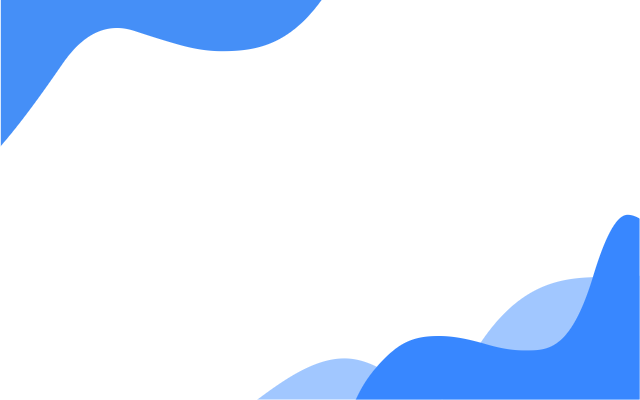
Write a Shadertoy shader that draws this background.

```glsl
// Flat white backdrop with blue waves in two opposite corners.
// Each outline is a smooth height curve of cubic Hermite spans;
// the area above or below it is filled with a soft one-pixel edge.

#define PAPER      vec3(1.0, 1.0, 1.0)
#define TOP_BLUE   vec3(0.27, 0.56, 0.97)
#define RIDGE_BLUE vec3(0.22, 0.53, 1.00)
#define HILL_BLUE  vec3(0.63, 0.78, 1.00)
#define CANVAS     vec2(1.6, 1.0)
#define TRIM_LOW   vec2(0.002, 0.0012)
#define TRIM_RIGHT 1.599

// A knot holds x, height and slope. The curve runs straight outside its ends.
float tangentLine(float x, vec3 knot) {
    return knot.y + knot.z * (x - knot.x);
}

// Extends the curve from the pen knot to the next one.
void curveTo(inout float height, inout vec3 pen, float x, vec3 next) {
    if (x >= pen.x) {
        float span = next.x - pen.x;
        float t = (x - pen.x) / span;
        float s = 1.0 - t;
        float inside = s * s * ((1.0 + 2.0 * t) * pen.y + t * span * pen.z)
                     + t * t * ((3.0 - 2.0 * t) * next.y - s * span * next.z);
        height = t < 1.0 ? inside : tangentLine(x, next);
    }
    pen = next;
}

float topWave(float x) {
    vec3 pen = vec3(0.002, 0.635, 1.15);
    float h = tangentLine(x, pen);
    curveTo(h, pen, x, vec3(0.156, 0.840, 1.45));
    curveTo(h, pen, x, vec3(0.293, 0.930, 0.0));
    curveTo(h, pen, x, vec3(0.338, 0.922, -0.33));
    curveTo(h, pen, x, vec3(0.448, 0.888, -0.28));
    curveTo(h, pen, x, vec3(0.554, 0.872, 0.0));
    curveTo(h, pen, x, vec3(0.804, 1.000, 1.38));
    return h;
}

float ridge(float x) {
    vec3 pen = vec3(0.889, 0.000, 2.20);
    float h = tangentLine(x, pen);
    curveTo(h, pen, x, vec3(0.942, 0.083, 1.15));
    curveTo(h, pen, x, vec3(0.990, 0.129, 0.75));
    curveTo(h, pen, x, vec3(1.098, 0.160, 0.0));
    curveTo(h, pen, x, vec3(1.217, 0.139, -0.29));
    curveTo(h, pen, x, vec3(1.310, 0.124, 0.0));
    curveTo(h, pen, x, vec3(1.483, 0.310, 3.30));
    curveTo(h, pen, x, vec3(1.569, 0.463, 0.0));
    curveTo(h, pen, x, vec3(1.600, 0.453, -0.60));
    return h;
}

float leftHill(float x) {
    vec3 pen = vec3(0.642, 0.000, 0.75);
    float h = tangentLine(x, pen);
    curveTo(h, pen, x, vec3(0.861, 0.104, 0.0));
    curveTo(h, pen, x, vec3(0.942, 0.083, -0.50));
    return h;
}

float rightHill(float x) {
    vec3 pen = vec3(1.202, 0.144, 1.48);
    float h = tangentLine(x, pen);
    curveTo(h, pen, x, vec3(1.482, 0.307, 0.03));
    return h;
}

// Coverage of the positive side of a field, one pixel soft.
float fill(float field) {
    float perPixel = length(vec2(dFdx(field), dFdy(field)));
    return clamp(field / max(perPixel, 1e-5) + 0.5, 0.0, 1.0);
}

void mainImage(out vec4 fragColor, in vec2 fragCoord) {
    vec2 p = fragCoord / iResolution.xy * CANVAS;

    // Thin paper border at the left, right and bottom
    float trim = fill(p.x - TRIM_LOW.x) * fill(TRIM_RIGHT - p.x) * fill(p.y - TRIM_LOW.y);

    // Pale hills lie behind the ridge
    float hills = max(fill(leftHill(p.x) - p.y), fill(rightHill(p.x) - p.y));
    vec3 color = mix(PAPER, HILL_BLUE, hills * trim);
    color = mix(color, RIDGE_BLUE, fill(ridge(p.x) - p.y) * trim);

    // Hanging wave in the upper left corner
    color = mix(color, TOP_BLUE, fill(p.y - topWave(p.x)) * trim);

    fragColor = vec4(color, 1.0);
}
```
